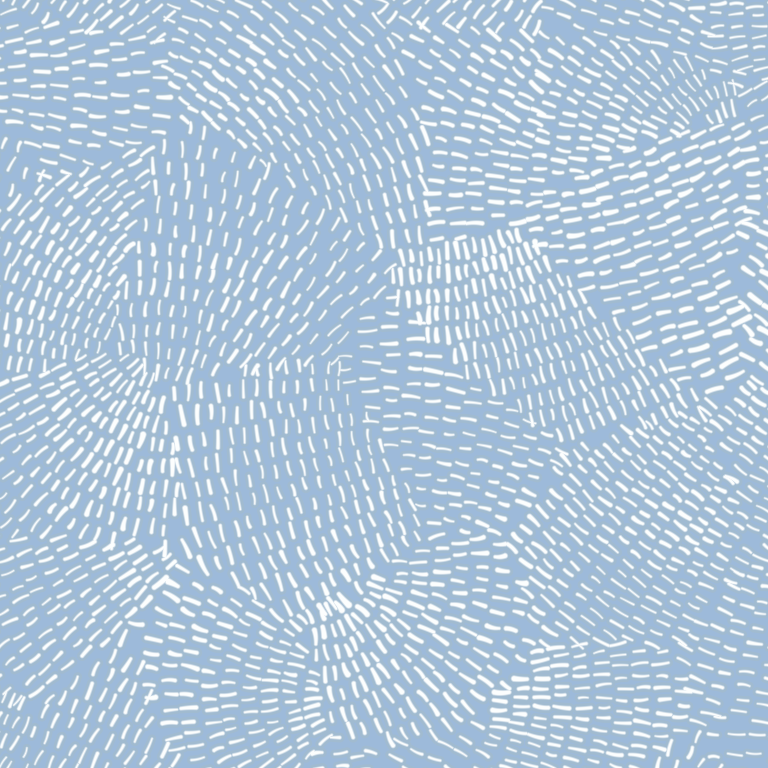
Write a Shadertoy shader that draws this pattern.

```glsl
// Hand-drawn white dashes fanning in patches of changing direction on soft blue.

const vec3 BLUE = vec3(0.617, 0.728, 0.855);
const vec3 BLUE_MUTED = vec3(0.630, 0.732, 0.816);
const vec3 WHITE = vec3(0.990, 0.995, 0.995);

// Lengths are fractions of the canvas height.
const float PATCHES = 4.2;        // patches per canvas height
const float PATCH_JITTER = 0.95;  // irregularity of the patches
const float BORDER = -0.0015;     // clearance between patches
const float PITCH = 0.0265;       // spacing along the dashes
const float GAP = 0.0166;         // spacing across the dashes
const float HALF_LENGTH = 0.0080;
const float HALF_WIDTH = 0.0021;
const float SOFTNESS = 0.0016;
const float HALO = 0.0042;        // reach of the muted blue around a dash
const float TILT = 0.28;          // spread of dash angles, radians
const float BOW = 0.0010;         // bend of a dash
const float RADIAL_SHARE = 0.65;  // patches whose dashes point at the pivot
const float TAU = 6.2831853;

float hash(vec2 p) {
    return fract(sin(dot(p, vec2(127.1, 311.7))) * 43758.5453);
}

vec2 hash2(vec2 p) {
    return vec2(hash(p), hash(p + 41.3));
}

float valueNoise(vec2 p) {
    vec2 i = floor(p), f = fract(p);
    f = f * f * (3.0 - 2.0 * f);
    return mix(mix(hash(i), hash(i + vec2(1, 0)), f.x),
               mix(hash(i + vec2(0, 1)), hash(i + vec2(1, 1)), f.x), f.y);
}

// Bends the patch borders.
vec2 warp(vec2 p) {
    return p + 0.022 * sin(p.yx * vec2(13.0, 11.0) + vec2(0.6, 2.1));
}

vec2 patchSite(vec2 cell) {
    return (cell + 0.5 + PATCH_JITTER * (hash2(cell) - 0.5)) / PATCHES;
}

// Positive inside the patch of this cell, negative outside.
float borderGap(vec2 p, vec2 cell) {
    p = warp(p);
    vec2 home = floor(p * PATCHES);
    float nearest = 10.0;
    for (int y = -1; y <= 1; y++)
    for (int x = -1; x <= 1; x++) {
        vec2 other = home + vec2(x, y);
        if (other != cell) nearest = min(nearest, distance(p, patchSite(other)));
    }
    return nearest - distance(p, patchSite(cell));
}

// Signed distance to a slightly bent, tapering stroke.
float strokeDistance(vec2 d, vec2 dir, float stretch, float weight, vec2 id) {
    vec2 shape = hash2(id + 7.7);
    float halfLength = HALF_LENGTH * stretch * mix(0.7, 1.3, shape.x);
    vec2 q = vec2(dot(d, dir), dot(d, vec2(-dir.y, dir.x)));
    float t = clamp(q.x / halfLength, -1.0, 1.0);
    q.y += BOW * (shape.y - 0.5) * (2.0 * t * t - 1.0);
    float taper = 1.0 + 0.5 * (hash(id + 2.9) - 0.5) * t;
    float width = HALF_WIDTH * weight * mix(0.75, 1.25, hash(id + 5.1)) * taper;
    return length(vec2(q.x - t * halfLength, q.y)) - width;
}

// Distance to the dashes of one patch, laid in bands around a pivot.
float patchDistance(vec2 p, vec2 cell) {
    float axisAngle = TAU * hash(cell + 3.7);
    bool radial = hash(cell + 9.1) < RADIAL_SHARE;
    float spread = hash(cell + 5.3);
    float reach = mix(radial ? 0.20 : 0.36, 1.0, spread * spread);
    float gap = GAP * mix(0.80, 1.24, hash(cell + 6.6));
    vec2 axis = vec2(cos(axisAngle), sin(axisAngle));
    vec2 pivot = patchSite(cell) - axis * reach;
    vec2 d = p - pivot;
    float r = length(d);
    float theta = atan(axis.x * d.y - axis.y * d.x, dot(axis, d));
    float along = radial ? r / PITCH : theta * reach / PITCH;
    float seed = dot(cell, vec2(17.0, 59.0));
    float nearest = 1.0;

    for (int i = -1; i <= 1; i++) {
        float band = floor(along) + float(i);
        float bandRadius = max(band + 0.5, 1.0) * PITCH;
        // Rays open up as they leave the pivot.
        float spacing = gap * (radial ? clamp(sqrt(bandRadius / reach), 0.72, 1.35) : 1.0);
        float shift = hash(vec2(band, seed));
        float slot = (radial ? theta * bandRadius : r) / spacing - shift;
        for (int j = -1; j <= 1; j++) {
            float n = floor(slot) + float(j);
            vec2 id = vec2(band + seed * 0.37, n + seed);
            vec2 jitter = hash2(id) - 0.5;
            float a = (band + 0.5 + 0.28 * jitter.x) * PITCH;
            float b = (n + 0.5 + shift + 0.28 * jitter.y) * spacing;
            float radius = radial ? a : b;
            float angle = axisAngle + (radial ? b / bandRadius : a / reach);
            vec2 centre = pivot + radius * vec2(cos(angle), sin(angle));
            if (radius < 0.6 * PITCH || distance(p, centre) > 0.024) continue;

            float stretch = radial ? 1.0 : clamp(radius / reach, 0.6, 1.3);
            float turn = angle + (radial ? 0.0 : TAU / 4.0) + TILT * (hash(id + 1.7) - 0.5);
            float weight = mix(0.62, 1.42, valueNoise(centre * 9.0));
            float dist = strokeDistance(p - centre, vec2(cos(turn), sin(turn)), stretch, weight, id);
            if (dist < min(nearest, HALO + 0.001) && borderGap(centre, cell) > BORDER) nearest = dist;
        }
    }
    return nearest;
}

void mainImage(out vec4 fragColor, in vec2 fragCoord) {
    vec2 p = fragCoord / iResolution.y;
    vec2 home = floor(warp(p) * PATCHES);
    float dist = 1.0;
    for (int y = -1; y <= 1; y++)
    for (int x = -1; x <= 1; x++) {
        vec2 cell = home + vec2(x, y);
        if (borderGap(p, cell) > -0.07) dist = min(dist, patchDistance(p, cell));
    }
    float edge = max(SOFTNESS, 0.7 / iResolution.y);
    float ink = 1.0 - smoothstep(-edge, edge, dist);
    vec3 ground = mix(BLUE_MUTED, BLUE, smoothstep(HALO - 0.0008, HALO + 0.0008, dist));
    fragColor = vec4(mix(ground, WHITE, ink), 1.0);
}
```
